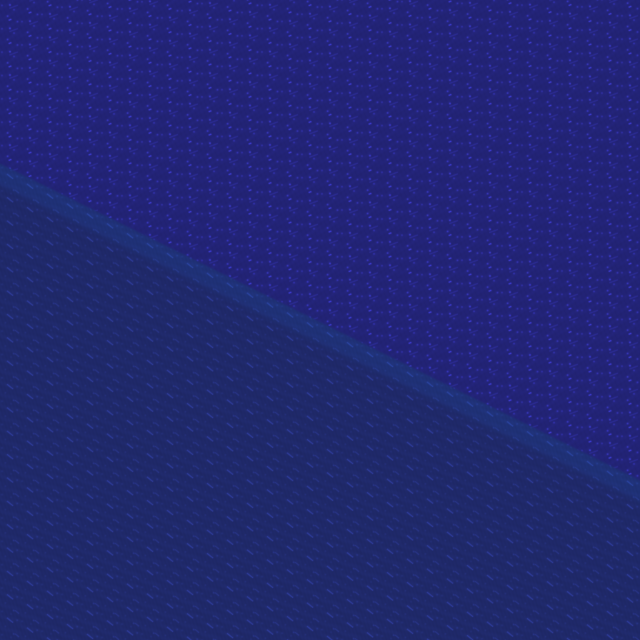
A Shadertoy shader for this texture:

```glsl
// Two woven blue fields with fine repeated flecks, split by a sloping teal seam.

const vec2  EDGE = vec2(0.746, -0.495);      // seam height at the left, slope
const float SEAM_DEPTH = 0.034;              // vertical thickness of the seam
const vec2  WEAVE = vec2(32.0, 27.4);        // repeats across the canvas
const float UPPER_SLOPE = 0.36;
const float LOWER_SLOPE = EDGE.y;
const float UPPER_ANGLE = 0.35;              // direction of the streaks
const float LOWER_ANGLE = -0.66;
const int   DOTS = 5;                        // small specks in each repeat
const float DOT_RADIUS = 0.0017;
const float DASH_WIDTH = 0.0014;

const vec3 UPPER_BASE  = vec3(0.134, 0.138, 0.462);
const vec3 UPPER_FLECK = vec3(0.250, 0.245, 0.860);
const vec3 LOWER_BASE  = vec3(0.122, 0.160, 0.412);
const vec3 LOWER_FLECK = vec3(0.200, 0.260, 0.680);
const vec3 SEAM_BASE   = vec3(0.122, 0.192, 0.465);
const vec3 SEAM_FLECK  = vec3(0.180, 0.290, 0.690);

vec2 hash2(float n) {
    return fract(sin(vec2(n * 12.71, n * 31.17) + 1.3) * 437.58);
}

// Position within a lattice whose rows follow the slope.
vec2 lattice(vec2 p, float slope) {
    return vec2(p.x, p.y - slope * p.x) * WEAVE;
}

// Canvas offset from the nearest copy of a point in the repeat.
vec2 nearest(vec2 cell, vec2 center, float slope) {
    vec2 d = (fract(cell - center + 0.5) - 0.5) / WEAVE;
    return vec2(d.x, d.y + slope * d.x);
}

// Thin soft dash with tapered ends.
float dash(vec2 d, float angle, float halfLength) {
    float along = dot(d, vec2(cos(angle), sin(angle)));
    float across = dot(d, vec2(-sin(angle), cos(angle)));
    vec2 e = vec2(max(abs(along) - halfLength, 0.0), across) / DASH_WIDTH;
    return exp(-dot(e, e));
}

// Scattered specks, the same in every repeat, of uneven strength.
float specks(vec2 cell, float slope, float seed) {
    float sum = 0.0;
    for (int i = 0; i < DOTS; i++) {
        float n = float(i);
        vec2 jitter = hash2(n + seed);
        vec2 center = vec2((n + jitter.x) / float(DOTS), 0.5 * mod(n, 2.0) + 0.35 * jitter.y);
        vec2 d = nearest(cell, center, slope) / DOT_RADIUS;
        sum += mix(0.3, 0.9, hash2(n + seed + 9.0).x) * exp(-dot(d, d));
    }
    return sum;
}

// Faint grain running along the streaks, broken up by crossing sines.
float grain(vec2 cell) {
    vec2 q = cell * 6.2831853;
    float rows = sin(q.y * 2.0 + 0.9 * sin(q.x));
    float broken = sin(q.y * 3.0 + q.x * 2.0) * sin(q.x * 3.0 - q.y);
    return 0.45 * rows + 0.55 * broken;
}

void mainImage(out vec4 fragColor, in vec2 fragCoord) {
    vec2 uv = fragCoord / iResolution.xy;
    float pixel = 1.0 / iResolution.y;
    float below = EDGE.x + EDGE.y * uv.x - uv.y;

    // Upper field: bright specks with short rising streaks.
    vec2 cell = lattice(uv, UPPER_SLOPE);
    float fleck = specks(cell, UPPER_SLOPE, 2.0);
    fleck += 0.80 * dash(nearest(cell, vec2(0.50, 0.40), UPPER_SLOPE), UPPER_ANGLE, 0.0012);
    fleck += 0.25 * dash(nearest(cell, vec2(0.68, 0.90), UPPER_SLOPE), UPPER_ANGLE, 0.0060);
    vec3 upper = UPPER_BASE * (1.0 + 0.045 * grain(cell));
    upper = mix(upper, UPPER_FLECK, min(fleck, 1.0));

    // Lower field and seam: falling dashes with smaller specks.
    cell = lattice(uv, LOWER_SLOPE);
    fleck = 0.45 * specks(cell, LOWER_SLOPE, 5.0);
    fleck += 0.60 * dash(nearest(cell, vec2(0.50, 0.06), LOWER_SLOPE), LOWER_ANGLE, 0.0050);
    fleck += 0.35 * dash(nearest(cell, vec2(0.85, 0.56), LOWER_SLOPE), LOWER_ANGLE, 0.0030);
    float seam = 1.0 - smoothstep(SEAM_DEPTH * 0.65, SEAM_DEPTH * 1.35, below);
    vec3 lower = mix(LOWER_BASE, SEAM_BASE, seam);
    lower *= 1.0 + 0.05 * grain(cell);
    lower = mix(lower, mix(LOWER_FLECK, SEAM_FLECK, seam), min(fleck, 1.0));

    float side = smoothstep(-pixel, pixel + 0.003, below);
    fragColor = vec4(mix(upper, lower, side), 1.0);
}
```
